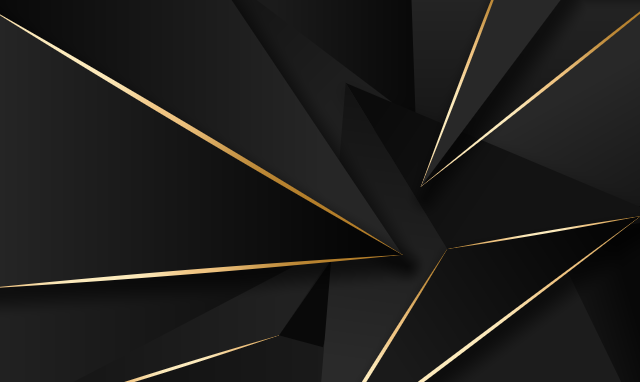
Write a Shadertoy shader that draws this background.

```glsl
// Overlapping charcoal facets with tapered gold edges.
// Each facet is a four-corner distance field filled with a linear grey
// gradient and a soft offset shadow; ribbons of gold trace the top facets.

const vec3 DEEP_GOLD = vec3(0.70, 0.49, 0.16);
const vec3 PEACH_GOLD = vec3(0.94, 0.77, 0.51);
const vec3 CREAM = vec3(0.99, 0.92, 0.74);
const vec2 SHADOW_OFFSET = vec2(0.012, -0.030);
const float SHADOW_RADIUS = 0.055;

// Signed distance to a four-corner polygon (corners may coincide).
float quadDistance(vec2 p, vec2 a, vec2 b, vec2 c, vec2 d) {
    vec2 corner[4] = vec2[4](a, b, c, d);
    float nearest = 1e3, side = 1.0;
    for (int i = 0; i < 4; i++) {
        vec2 v = corner[i];
        vec2 e = corner[(i + 1) % 4] - v;
        vec2 w = p - v;
        vec2 r = w - e * clamp(dot(w, e) / max(dot(e, e), 1e-6), 0.0, 1.0);
        nearest = min(nearest, dot(r, r));
        bool above = p.y >= v.y;
        bool below = p.y < v.y + e.y;
        bool leftSide = e.x * w.y > e.y * w.x;
        if ((above && below && leftSide) || (!above && !below && !leftSide)) side = -side;
    }
    return side * sqrt(nearest);
}

// Grey level running from one tone to another along a segment.
float ramp(vec2 p, vec2 start, vec2 end, float toneA, float toneB) {
    vec2 axis = end - start;
    return mix(toneA, toneB, clamp(dot(p - start, axis) / dot(axis, axis), 0.0, 1.0));
}

// Lays one facet, with its shadow, over the colour below.
void facet(inout vec3 col, vec2 p, float pixel, vec2 a, vec2 b, vec2 c, vec2 d,
           float tone, float shadow) {
    float shadowDist = quadDistance(p - SHADOW_OFFSET, a, b, c, d);
    col *= 1.0 - shadow * (1.0 - smoothstep(-0.02, SHADOW_RADIUS, shadowDist));
    float dist = quadDistance(p, a, b, c, d);
    col = mix(col, vec3(tone), clamp(0.5 - dist / pixel, 0.0, 1.0));
}

// Gold strip, widest at its middle, brightest at the glint position.
void ribbon(inout vec3 col, vec2 p, float pixel, vec2 a, vec2 b,
            float halfWidth, float glint) {
    vec2 axis = b - a;
    float t = dot(p - a, axis) / dot(axis, axis);
    float along = clamp(t, 0.0, 1.0);
    float dist = length(p - a - axis * along);
    float width = halfWidth * 4.0 * along * (1.0 - along);
    float spread = (t - glint) / 0.34;
    float light = exp(-spread * spread);
    vec3 gold = mix(DEEP_GOLD, PEACH_GOLD, smoothstep(0.0, 0.6, light));
    gold = mix(gold, CREAM, smoothstep(0.6, 1.0, light));
    col = mix(col, gold, clamp((width - dist) / pixel + 0.5, 0.0, 1.0));
}

void mainImage(out vec4 fragColor, in vec2 fragCoord) {
    vec2 p = fragCoord / iResolution.xy * vec2(1.67, 1.0);
    float px = 1.0 / iResolution.y;
    vec3 col = vec3(0.11);

    // Upper background panels
    facet(col, p, px, vec2(0.5, 1.05), vec2(1.1, 1.05), vec2(1.1, 0.6), vec2(0.8, 0.6),
          ramp(p, vec2(0.72, 0), vec2(1.07, 0), 0.105, 0.035), 0.0);
    facet(col, p, px, vec2(1.072, 1.05), vec2(1.75, 1.05), vec2(1.75, 0.4), vec2(1.093, 0.45),
          ramp(p, vec2(1.1, 1.0), vec2(1.1, 0.65), 0.14, 0.085), 0.0);
    facet(col, p, px, vec2(1.098, 0.511), vec2(1.774, 1.05), vec2(1.75, 0.4), vec2(1.3, 0.4),
          ramp(p, vec2(1.5, 0.75), vec2(1.67, 0.45), 0.155, 0.09), 0.0);
    facet(col, p, px, vec2(0.604, 1.05), vec2(1.022, 0.733), vec2(0.9, 0.55), vec2(0.5, 1.05),
          ramp(p, vec2(0.65, 0.98), vec2(0.88, 0.75), 0.085, 0.12), 0.0);

    // Lower background panels
    facet(col, p, px, vec2(1.45, 0.353), vec2(1.645, -0.05), vec2(1.75, -0.05), vec2(1.75, 0.5),
          ramp(p, vec2(1.5, 0.1), vec2(1.67, 0.15), 0.09, 0.03), 0.0);
    facet(col, p, px, vec2(-0.05, 0.3), vec2(0.85, 0.35), vec2(0.15, -0.05), vec2(-0.05, -0.05),
          ramp(p, vec2(0), vec2(0.6, 0), 0.13, 0.07), 0.0);
    facet(col, p, px, vec2(0.728, 0.122), vec2(0.86, 0.087), vec2(0.86, -0.05), vec2(0.18, -0.05),
          ramp(p, vec2(0.4, 0), vec2(0.83, 0), 0.075, 0.1), 0.0);
    facet(col, p, px, vec2(0.891, 0.368), vec2(0.728, 0.122), vec2(0.18, -0.049), vec2(0.1, -0.048),
          ramp(p, vec2(0.25, 0), vec2(0.75, 0), 0.09, 0.13), 0.0);
    facet(col, p, px, vec2(0.872, 0.33), vec2(0.728, 0.122), vec2(0.843, 0.091), vec2(0.87, 0.2),
          0.035, 0.0);

    // Central folds
    facet(col, p, px, vec2(0.902, 0.783), vec2(1.75, 0.425), vec2(1.7, 0.42), vec2(1.167, 0.348),
          ramp(p, vec2(1.0, 0.7), vec2(1.3, 0.5), 0.045, 0.075), 0.2);
    facet(col, p, px, vec2(0.902, 0.783), vec2(1.167, 0.348), vec2(0.92, -0.05), vec2(0.834, -0.05),
          ramp(p, vec2(1.0, 0.75), vec2(0.9, 0.05), 0.075, 0.165), 0.0);

    // Raised facets
    facet(col, p, px, vec2(-0.05, 1.05), vec2(0.571, 1.05), vec2(1.05, 0.333), vec2(-0.05, 0.99),
          ramp(p, vec2(0), vec2(0.85, 0), 0.035, 0.15), 0.55);
    facet(col, p, px, vec2(-0.05, 0.991), vec2(1.05, 0.333), vec2(-0.05, 0.244), vec2(-0.05, 0.5),
          ramp(p, vec2(0), vec2(0.95, 0), 0.145, 0.02), 0.55);
    facet(col, p, px, vec2(1.167, 0.348), vec2(1.675, 0.435), vec2(1.031, -0.05), vec2(0.919, -0.05),
          ramp(p, vec2(1.05, 0.05), vec2(1.55, 0.38), 0.1, 0.025), 0.55);
    facet(col, p, px, vec2(1.098, 0.511), vec2(1.304, 1.05), vec2(1.774, 1.05), vec2(1.5, 1.05),
          0.155, 0.55);

    // Gold edges
    ribbon(col, p, px, vec2(-0.05, 0.991), vec2(1.05, 0.333), 0.0068, 0.2);
    ribbon(col, p, px, vec2(-0.05, 0.244), vec2(1.05, 0.333), 0.006, 0.28);
    ribbon(col, p, px, vec2(1.098, 0.511), vec2(1.36, 1.197), 0.004, 0.25);
    ribbon(col, p, px, vec2(1.098, 0.511), vec2(1.8, 1.071), 0.0042, 0.25);
    ribbon(col, p, px, vec2(1.167, 0.348), vec2(1.67, 0.434), 0.003, 0.5);
    ribbon(col, p, px, vec2(1.167, 0.348), vec2(0.733, -0.348), 0.005, 0.55);
    ribbon(col, p, px, vec2(1.67, 0.433), vec2(0.526, -0.433), 0.005, 0.42);
    ribbon(col, p, px, vec2(0.728, 0.122), vec2(0.1, -0.074), 0.0042, 0.4);

    fragColor = vec4(col, 1.0);
}
```
